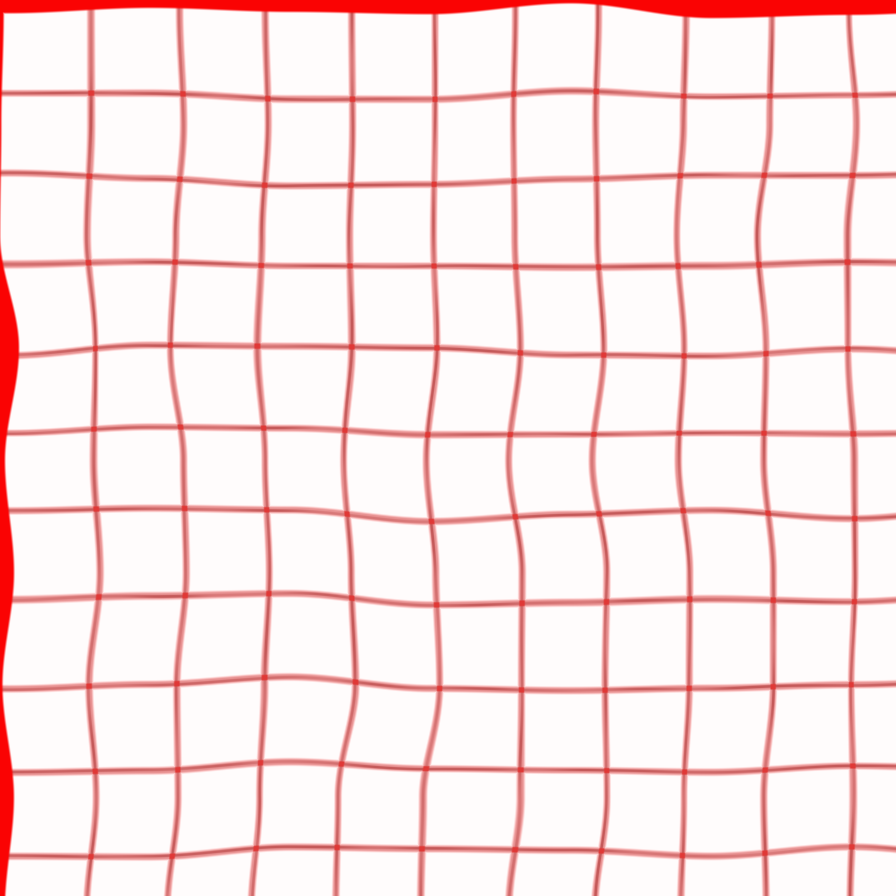
A Shadertoy shader for this pattern:

```glsl
// Hand-drawn wobbly red grid on white paper with a ragged red band at the left and top.

float hash(vec2 p) {
    vec3 q = fract(p.xyx * vec3(0.1031, 0.1030, 0.0973));
    q += dot(q, q.yzx + 33.33);
    return fract((q.x + q.y) * q.z);
}

// Smooth value noise in -1..1
float noise(vec2 p) {
    vec2 i = floor(p), f = fract(p);
    f = f * f * (3.0 - 2.0 * f);
    float low  = mix(hash(i), hash(i + vec2(1, 0)), f.x);
    float high = mix(hash(i + vec2(0, 1)), hash(i + vec2(1, 1)), f.x);
    return 2.0 * mix(low, high, f.y) - 1.0;
}

// Coverage of a soft stroke at distance d from its axis
vec2 stroke(vec2 d, float inner, float outer) {
    return 1.0 - smoothstep(inner, outer, abs(d));
}

float either(vec2 cover) {
    return max(cover.x, cover.y);
}

void mainImage(out vec4 fragColor, in vec2 fragCoord) {
    const float pitch = 0.094;
    vec2 uv = fragCoord / iResolution.xy;
    float pixel = 1.0 / min(iResolution.x, iResolution.y);

    // Grid cells counted from the upper left, bent by noise
    vec2 cell = (vec2(uv.x, 1.0 - uv.y) - vec2(0.0105, 0.0125)) / pitch;
    vec2 bent = cell + vec2(
        0.13 * noise(cell * vec2(0.45, 0.75) + 17.0),
        0.10 * noise(cell * vec2(0.60, 0.50) + 53.0));

    // Signed distance to the nearest line; the first line is the band's edge
    vec2 d = (bent - max(round(bent), 1.0)) * pitch;

    // Pressure and drift of the dark core change along every line
    vec2 pressure = 0.75 + 0.35 * vec2(
        noise(vec2(round(bent.x) * 7.0, cell.y * 1.6) + 91.0),
        noise(vec2(cell.x * 1.6, round(bent.y) * 7.0) + 137.0));
    vec2 drift = 0.0009 * vec2(
        noise(vec2(round(bent.x) * 5.0, cell.y * 1.1) + 211.0),
        noise(vec2(cell.x * 1.1, round(bent.y) * 5.0) + 173.0));

    // Halo, body and core of the lines
    vec2 body = stroke(d, 0.0018, 0.0040 + 0.3 * pixel);
    vec2 core = stroke(d - drift, 0.0004, 0.0021 + 0.3 * pixel) * pressure;
    vec3 color = vec3(1.0, 0.99, 0.99);
    color = mix(color, vec3(0.99, 0.80, 0.80), either(stroke(d, 0.0032, 0.0056)));
    color = mix(color, vec3(0.91, 0.57, 0.57), either(body));
    color = mix(color, vec3(0.77, 0.35, 0.35), min(either(core), 1.0));

    // Ink pools where lines cross
    color = mix(color, vec3(0.88, 0.22, 0.21), body.x * body.y);

    // Solid band outside the first lines
    float inside = min(bent.x, bent.y) * pitch;
    float edge = 0.0012 + 0.5 * pixel;
    color = mix(vec3(0.98, 0.01, 0.01), color, smoothstep(-edge, edge, inside));

    fragColor = vec4(color, 1.0);
}
```
